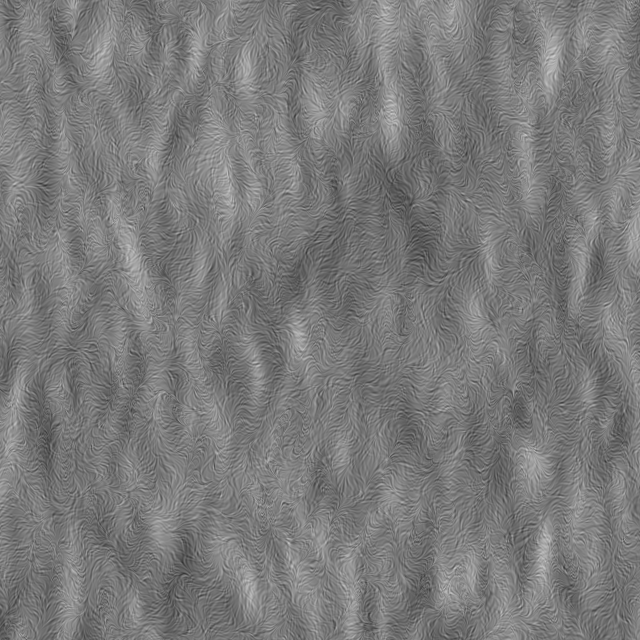
A three.js fragment shader for this texture:

```glsl
// Grey matted fur: upright soft tufts and slanted streaks under fine swirling hairs.
varying vec2 vUv;

vec3 hash3(vec3 p) {
  p = fract(p * vec3(0.1031, 0.1030, 0.0973));
  p += dot(p, p.yzx + 33.33);
  return fract((p.xxy + p.yzz) * p.zyx);
}

// Smooth bump that reaches zero at radius one.
float bump(vec2 q) {
  float w = max(0.0, 1.0 - dot(q, q));
  return w * w;
}

// Cellular sum of light and dark slanted ellipses, about -1 to 1.
float tufts(vec2 uv, vec2 grid, float width, float slant, float seed) {
  vec2 p = uv * grid;
  vec2 cell = floor(p);
  float sum = 0.0;
  for (int y = -1; y <= 1; y++) {
    for (int x = -1; x <= 1; x++) {
      vec2 id = cell + vec2(float(x), float(y));
      for (int k = 0; k < 2; k++) {
        vec3 place = hash3(vec3(id, seed + float(k) * 7.0));
        float lean = hash3(vec3(id, seed + float(k) * 7.0 + 3.0)).x * 2.0 - 1.0;
        vec2 d = p - id - place.xy;
        d.x = (d.x - slant * lean * d.y) / width;
        sum += (place.z * 2.0 - 1.0) * bump(d);
      }
    }
  }
  return sum;
}

// Small crossing wisps of one to three hairs, loosely following the angle.
float hairs(vec2 uv, float grid, float angle, float seed) {
  vec2 p = uv * grid;
  vec2 cell = floor(p);
  float sum = 0.0;
  for (int y = -1; y <= 1; y++) {
    for (int x = -1; x <= 1; x++) {
      vec2 id = cell + vec2(float(x), float(y));
      for (int k = 0; k < 3; k++) {
        vec3 place = hash3(vec3(id, seed + float(k) * 7.0));
        vec3 style = hash3(vec3(id, seed + float(k) * 7.0 + 3.0));
        vec2 d = p - id - place.xy;
        float turn = angle + 1.3 * (style.x - 0.5);
        vec2 along = vec2(cos(turn), sin(turn));
        vec2 q = vec2(dot(d, along), dot(d, vec2(-along.y, along.x)));
        q.y += (style.z - 0.5) * 0.5 * q.x * q.x;
        float strands = cos(6.2832 * (q.y * mix(90.0, 215.0, style.y) / grid + place.z));
        sum += strands * bump(q * vec2(1.05, 2.2));
      }
    }
  }
  return sum;
}

void main() {
  // Gentle sideways sway keeps the tufts from standing in straight rows.
  vec2 uv = vUv;
  uv.x += 0.004 * sin(uv.y * 19.0 + 3.0 * sin(uv.x * 11.0));

  // Soft shading, from broad patches down to narrow upright locks.
  float shade = 0.022 * tufts(uv, vec2(6.0, 4.0), 0.7, 0.5, 11.0);
  shade += 0.046 * tufts(uv, vec2(26.0, 11.0), 0.7, 0.7, 23.0);
  shade += 0.080 * tufts(uv, vec2(11.0, 7.0), 0.28, 0.95, 37.0);
  shade += 0.048 * tufts(uv, vec2(42.0, 14.0), 0.75, 0.5, 53.0);

  // Hair direction swirls from tuft to tuft.
  float angle = 0.6 + 2.2 * tufts(uv, vec2(24.0, 14.0), 0.75, 0.5, 131.0);
  float hair = hairs(vUv, 44.0, angle, 71.0) + hairs(vUv, 62.0, angle + 0.2, 171.0);

  float grey = 0.476 + shade + 1.2 * shade * shade + 0.048 * hair;
  gl_FragColor = vec4(vec3(grey), 1.0);
}
```
